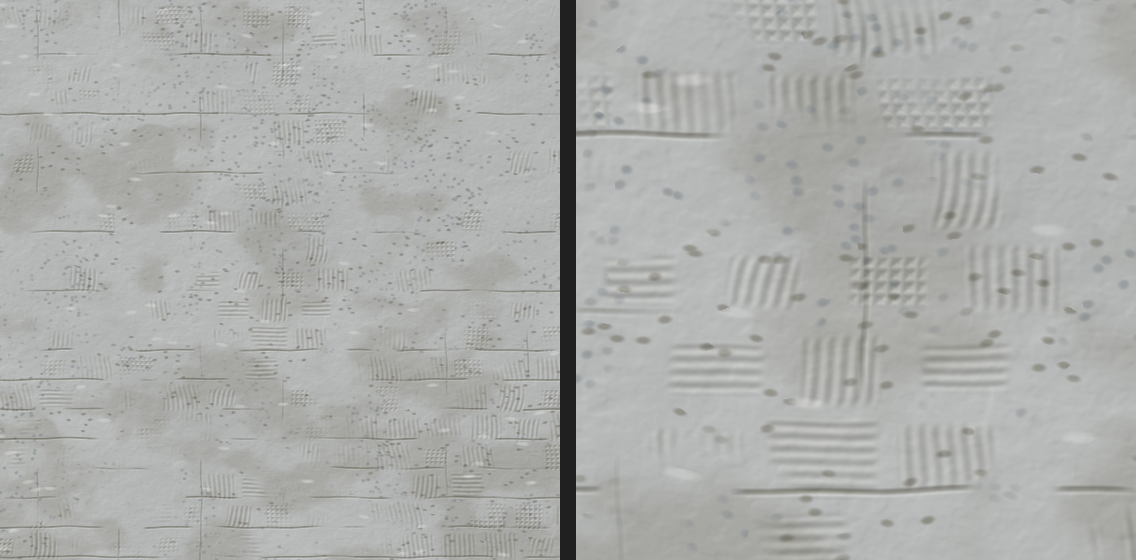
Left, the full canvas; right, a detail of the centre.
Give the GLSL for this texture, as a Shadertoy shader.

```glsl
// Weathered grey plaster wall: trowelled patches with comb marks, broken block
// seams, stains and chips. A height field built from tiles, seams and cellular
// noise is lit from the upper left, then tinted by wear and dirt.

const float TAU = 6.28319;
const float COURSE_BASE = 0.375;   // height where small courses give way to large
const float COURSE = 0.1055;
const vec2 TO_LIGHT = vec2(-0.0012, 0.0016);

const vec3 PLASTER = vec3(0.708, 0.717, 0.714);
const vec3 WARM_STAIN = vec3(0.605, 0.600, 0.570);
const vec3 OLIVE_DIRT = vec3(0.450, 0.440, 0.390);
const vec3 BLUE_DIRT = vec3(0.520, 0.545, 0.560);
const vec3 CHALK = vec3(0.810, 0.815, 0.810);

vec2 hash2(vec2 p) {
    vec2 q = vec2(dot(p, vec2(127.1, 311.7)), dot(p, vec2(269.5, 183.3)));
    return fract(sin(q) * 43758.5);
}

// Cellular noise: x = nearest distance, y = smooth value, z = nearest cell's id
vec3 cells(vec2 p) {
    vec2 base = floor(p);
    float nearest = 9.0, id = 0.0, sum = 0.0, total = 0.0;
    for (int j = -1; j <= 1; j++)
    for (int i = -1; i <= 1; i++) {
        vec2 c = base + vec2(i, j);
        vec2 r = hash2(c);
        vec2 d = c + r - p;
        float value = fract(r.x * 17.3 + r.y * 31.7);
        float w = exp(-6.0 * dot(d, d));
        sum += w * value;
        total += w;
        if (length(d) < nearest) { nearest = length(d); id = value; }
    }
    return vec3(nearest, sum / total, id);
}

float cloud(vec2 p) {
    float sum = 0.0, gain = 0.57;
    for (int i = 0; i < 3; i++) {
        sum += gain * cells(p).y;
        p = p * 2.03 + 19.7;
        gain *= 0.5;
    }
    return sum;
}

vec2 wobble(vec2 p, float amount) {
    return p + amount * (sin(p.yx * vec2(31.0, 27.0) + 1.3)
         + 0.5 * sin(p.yx * vec2(83.0, 71.0) + p * 40.0));
}

// Comb marks in random tiles: x = ridge height, y = patch mask
vec2 combed(vec2 p, vec2 size, float pitch, float density, float seed) {
    vec2 g = p / size;
    g.x += hash2(vec2(floor(g.y), seed)).x * 5.0;
    vec2 id = floor(g), f = fract(g) - 0.5;
    vec2 pick = hash2(id + seed), shape = hash2(id + seed + 7.0);
    vec2 edge = smoothstep(vec2(0.0), vec2(0.12), mix(vec2(0.3), vec2(0.5), shape) - abs(f));
    float mask = edge.x * edge.y * step(pick.x, density);
    vec2 q = f * size;
    q.x += q.y * (shape.x - 0.5) * 0.5 + 8.0 * q.y * q.y * (shape.y - 0.5);
    vec2 wave = cos(TAU * q / vec2(pitch, pitch * 0.9));
    float ridge = wave.x;
    if (pick.y > 0.55) ridge = 1.1 * max(wave.x, wave.y) - 0.4;
    if (pick.y > 0.92) ridge = wave.y;
    return vec2(ridge, 1.0) * mask;
}

// Broken crack lines repeated along y
float seam(vec2 p, float origin, float spacing, float coverage) {
    float row = (p.y - origin) / spacing;
    float d = abs(row - floor(row + 0.5)) * spacing;
    float presence = cells(vec2(p.x * 15.0, floor(row + 0.5) * 7.3)).y;
    return (1.0 - smoothstep(0.0004, 0.0028, d))
         * smoothstep(1.0 - coverage, 1.25 - coverage, presence);
}

// Scattered blobs kept in a share of the cells
float marks(vec2 p, float share) {
    vec3 c = cells(p);
    return (1.0 - smoothstep(0.12, 0.42, c.x)) * step(1.0 - share, c.z);
}

// x = height, y = comb mask, z = crack depth
vec3 surface(vec2 p, float wear, float lower) {
    vec2 q = wobble(p, 0.0012);
    vec2 comb = combed(q, vec2(0.074, 0.0527), 0.0085, mix(0.50, 0.78, lower), 3.0);
    comb *= wear;
    float spacing = p.y < COURSE_BASE ? COURSE * 0.5 : COURSE;
    float crack = seam(q, COURSE_BASE, spacing, 0.60);
    crack = max(crack, 0.55 * seam(q.yx, 0.505, 0.146, 0.45));
    float grain = cloud(p * vec2(62.0, 75.0));
    return vec3(0.20 * comb.x + 0.42 * grain - 0.24 * crack, comb.y, crack);
}

void mainImage(out vec4 fragColor, in vec2 fragCoord) {
    vec2 p = fragCoord / iResolution.y;
    float lower = 1.0 - smoothstep(0.33, 0.42, p.y);
    float wear = smoothstep(0.36, 0.66, cloud(p * vec2(11.0, 15.0) + 4.0) + 0.06 * lower);

    // Relief lighting
    vec3 here = surface(p, wear, lower);
    float relief = here.x - surface(p + TO_LIGHT, wear, lower).x;

    // Broad tone and warm stains
    float tone = cloud(p * vec2(5.0, 8.0) + 31.0);
    float stain = smoothstep(0.50, 0.78, cloud(p * vec2(9.0, 13.0) + 57.0) + 0.10 * lower);
    vec3 color = PLASTER + (tone - 0.5) * 0.06;
    color = mix(color, WARM_STAIN, 0.50 * stain + 0.20 * here.y);

    // Dirt in clusters, cracks and chalky chips
    vec2 q = wobble(p, 0.003);
    float cluster = smoothstep(0.48, 0.68, cloud(q * vec2(13.0, 7.0) + 83.0));
    color = mix(color, BLUE_DIRT, 0.60 * cluster * marks(q * vec2(85.0, 110.0), 0.30));
    color = mix(color, OLIVE_DIRT, 0.55 * wear * marks(q * vec2(70.0, 125.0) + 41.0, 0.13));
    color = mix(color, OLIVE_DIRT, 0.48 * here.z);
    color = mix(color, CHALK, 0.65 * marks(q * vec2(28.0, 85.0) + 17.0, 0.035));

    color += 0.29 * relief;
    fragColor = vec4(clamp(color, 0.0, 1.0), 1.0);
}
```
